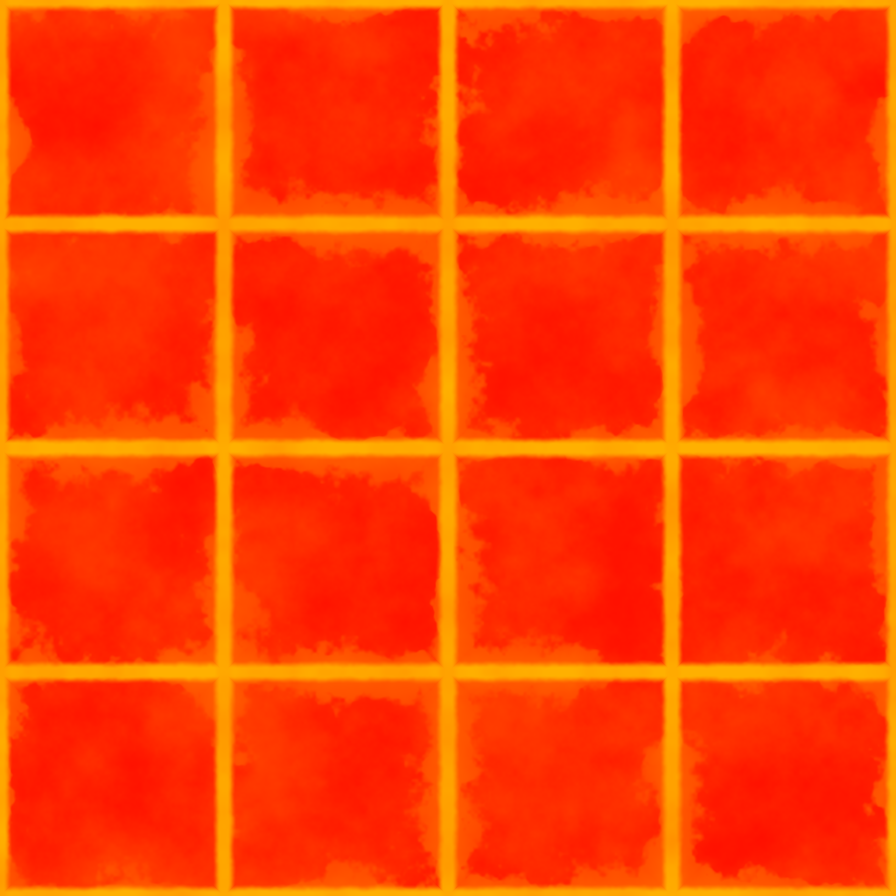
Write a Shadertoy shader that draws this pattern.

```glsl
#define TILES 4.0
#define LINE_CORE 0.0040
#define LINE_EDGE 0.0135
#define WEAR_MIN 0.007
#define WEAR_MAX 0.044
#define GRAIN_AMOUNT 0.46
#define BASE_GREEN 0.075
#define MOTTLE 0.14
#define HALO_GREEN 0.22
#define LINE_GREEN 0.665

float hash(vec2 p, float seed) {
    vec3 q = fract(vec3(p.xyx + seed * 17.3) * vec3(0.1031, 0.1030, 0.0973));
    q += dot(q, q.yzx + 33.33);
    return fract((q.x + q.y) * q.z);
}

// Value noise on the unit square, wrapping after "period" cells
float wrapNoise(vec2 uv, float period, float seed) {
    vec2 p = uv * period;
    vec2 cell = floor(p);
    vec2 f = fract(p);
    f = f * f * (3.0 - 2.0 * f);
    vec2 lo = mod(cell, period);
    vec2 hi = mod(cell + 1.0, period);
    float bottom = mix(hash(lo, seed), hash(vec2(hi.x, lo.y), seed), f.x);
    float top = mix(hash(vec2(lo.x, hi.y), seed), hash(hi, seed), f.x);
    return mix(bottom, top, f.y);
}

float wrapFbm(vec2 uv, float period, float seed, int octaves) {
    float sum = 0.0, total = 0.0, amplitude = 1.0;
    for (int i = 0; i < octaves; i++) {
        sum += amplitude * wrapNoise(uv, period, seed + float(i));
        total += amplitude;
        amplitude *= 0.58;
        period *= 2.0;
    }
    return sum / total;
}

// Canvas distance to the nearest vertical and horizontal grid line
vec2 gridDistance(vec2 uv) {
    return abs(fract(uv * TILES + 0.5) - 0.5) / TILES;
}

void mainImage(out vec4 fragColor, in vec2 fragCoord) {
    vec2 uv = fragCoord / iResolution.xy;
    float clouds = wrapFbm(uv, 10.0, 1.0, 6);
    float patches = wrapFbm(uv, 13.0, 11.0, 5);
    float grain = wrapFbm(uv, 64.0, 23.0, 3);
    float shade = wrapFbm(uv, 16.0, 31.0, 4);

    vec2 lines = gridDistance(uv);
    float dist = min(lines.x, lines.y);

    // Mottled red face
    float green = BASE_GREEN + MOTTLE * smoothstep(0.2, 0.85, clouds);
    green += 0.035 * (grain - 0.5);

    // Ragged, speckled wear creeping in from the borders
    float reach = mix(WEAR_MIN, WEAR_MAX, smoothstep(0.32, 0.72, patches));
    float edge = exp(-dist / reach);
    float worn = smoothstep(0.33, 0.56, edge + GRAIN_AMOUNT * (grain - 0.5));
    float halo = HALO_GREEN + 0.17 * edge + 0.08 * (shade - 0.5);
    green = mix(green + 0.07 * edge, halo, worn);

    // Soft yellow grid, slightly uneven along its length
    vec2 wobbled = lines + 0.0035 * (grain - 0.5);
    vec2 bands = 1.0 - smoothstep(vec2(LINE_CORE), vec2(LINE_EDGE), wobbled);
    float band = max(bands.x, bands.y);
    float lineGreen = LINE_GREEN + 0.16 * (shade - 0.5) - 0.03 * bands.x;
    green = mix(green, min(lineGreen, 0.69), band);

    fragColor = vec4(1.0, green, 0.0, 1.0);
}
```
